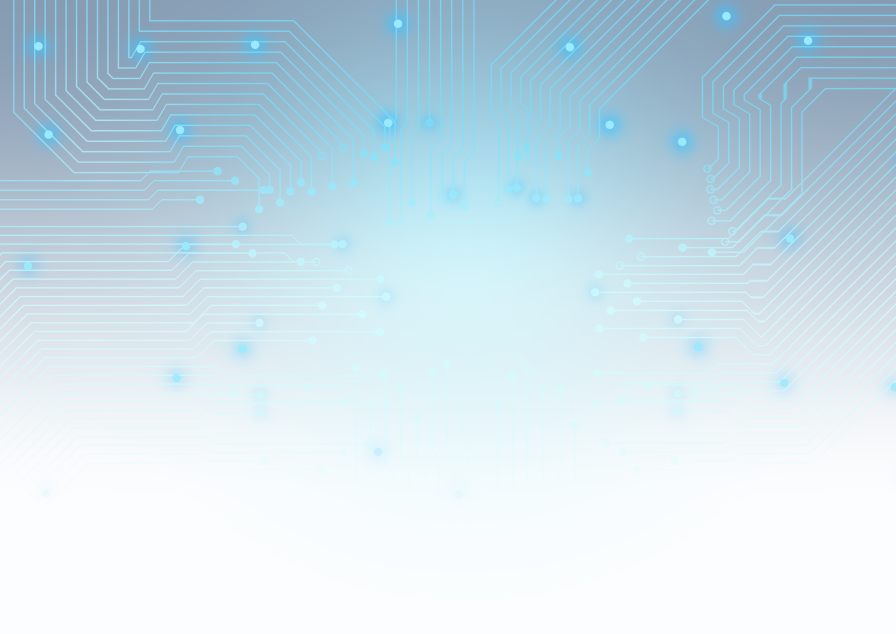
This background is drawn by a WebGL 1 fragment shader. Its source:

```glsl
precision highp float;
uniform vec2 u_resolution;

#define SLATE vec3(0.53, 0.61, 0.70)
#define PAPER vec3(0.99, 0.992, 0.997)
#define GLOW_HIGH vec3(0.64, 0.89, 0.96)
#define GLOW_LOW vec3(0.85, 0.97, 0.99)
#define TRACE_HIGH vec3(0.46, 0.87, 0.98)
#define TRACE_LOW vec3(0.82, 0.99, 1.0)
#define SPARK vec3(0.25, 0.77, 1.0)
#define GLOW_CENTER vec2(0.735, 0.61)
#define TRACE_HALF 0.0011
#define PAD_RADIUS 0.0066
#define BEND_PITCH 0.0165
#define SPARK_CELL 0.17

float hash(float n) {
  return fract(sin(n * 12.9898) * 43758.5);
}

// Antialiased coverage of a signed distance
float cover(float d) {
  return clamp(0.5 - d * u_resolution.y, 0.0, 1.0);
}

// Trace end: ring or disc in x, halo in y
vec2 pad(float d, float seed) {
  float shape = seed < 0.25 ? abs(d - 0.0055) - TRACE_HALF : d - PAD_RADIUS;
  return vec2(cover(shape), step(0.75, seed) * exp(-d * d * 4000.0));
}

// Parallel traces running along q.x, with an edge ramp, a jog and an end pad
vec2 bundle(vec2 q, float first, float pitch, float count,
            float ramp, float slope, float reach, float spread) {
  vec2 ink = vec2(0.0);
  float middle = first + 0.5 * pitch * count;
  for (int i = 0; i < 32; i++) {
    float n = float(i);
    if (n >= count) break;
    float base = first + pitch * n;
    float seed = hash(n + first * 37.0);
    float turn = hash(floor(n / 4.0) + first * 11.0 + 3.0);
    float side = turn > 0.5 ? 1.0 : -1.0;
    float rise = 0.01 + 0.018 * fract(turn * 7.0);
    float start = reach * (0.45 + 0.2 * turn) - side * 0.41 * (base - first);
    float knee = ramp - slope * 0.41 * (base - middle);
    if (ramp <= 0.0) knee = 0.0;
    float end = reach - spread * seed * seed;
    float path = base + side * clamp(q.x - start, 0.0, rise)
               - slope * max(knee - q.x, 0.0);
    float slant = q.x < knee ? 0.71 : 1.0;
    float d = max(abs(q.y - path) * slant - TRACE_HALF, q.x - end);
    vec2 tip = vec2(end, base + side * clamp(end - start, 0.0, rise));
    ink = max(ink, vec2(cover(d), 0.0));
    ink = max(ink, pad(distance(q, tip), fract(seed * 17.0)));
  }
  return ink;
}

float octagon(vec2 d) {
  return max(max(d.x, d.y), (d.x + d.y) * 0.7071);
}

// Nested traces that turn twice through chamfered corners
vec2 doubleBend(vec2 q, float corner, float low, float high, float reach) {
  q.y += clamp(q.x - 0.17 - 0.41 * q.y, 0.0, 0.025);
  float level = q.x < 0.5 * (corner + 0.35)
    ? 0.11 + octagon(vec2(corner - q.x, q.y - 0.11))
    : 0.331 - octagon(vec2(q.x - 0.35, 0.331 - q.y));
  if (level < low || level > high) return vec2(0.0);
  float n = floor(level / BEND_PITCH);
  float seed = hash(n + corner * 29.0);
  float lane = (n + 0.5) * BEND_PITCH;
  float offset = 0.331 - lane;
  float end = 0.331 - 0.4 * offset + reach * seed;
  float d = abs(level - lane) - TRACE_HALF;
  if (q.x > 0.35) d = max(d, q.y - end);
  vec2 tip = vec2(0.35 + offset, end);
  vec2 ink = max(vec2(cover(d), 0.0), pad(distance(q, tip), seed * 0.7));
  return ink * step(0.1, hash(n + 5.0));
}

// Bright nodes scattered on a jittered grid, clear of the center
vec2 sparks(vec2 p) {
  vec2 cell = floor(p / SPARK_CELL);
  float seed = dot(cell, vec2(7.13, 31.7)) + 2.0;
  vec2 jitter = vec2(hash(seed), hash(seed + 9.0)) - 0.5;
  vec2 node = (cell + 0.5 + 0.5 * jitter) * SPARK_CELL;
  float d = distance(p, node);
  float present = step(0.42, hash(seed + 4.0))
                * step(0.23, distance(node, GLOW_CENTER));
  return present * vec2(cover(d - PAD_RADIUS), exp(-d * d * 2600.0));
}

void main() {
  vec2 p = gl_FragCoord.xy / u_resolution.y;
  float width = u_resolution.x / u_resolution.y;
  float depth = 1.0 - p.y;
  float lower = 1.0 - smoothstep(0.5, 0.85, p.y);

  // Backdrop and central glow
  vec3 color = mix(PAPER, SLATE, smoothstep(0.2, 1.0, p.y));
  vec2 spread = (p - GLOW_CENTER) / vec2(0.36, 0.33);
  color = mix(color, mix(GLOW_HIGH, GLOW_LOW, lower), 0.95 * exp(-dot(spread, spread)));

  // Side bundles
  vec2 left = p;
  vec2 right = vec2(width - p.x, p.y);
  vec2 ink = bundle(left, 0.27, 0.0138, 28.0, 0.06, 1.0, 0.61, 0.26);
  ink = max(ink, bundle(left, 0.67, 0.015, 4.0, 0.0, 1.0, 0.42, 0.2));
  ink = max(ink, bundle(right, 0.27, 0.0142, 24.0, 0.2, -1.0, 0.475, 0.17));

  // Top and bottom bundles
  vec2 down = vec2(depth, p.x);
  ink = max(ink, bundle(down, 0.625, 0.0175, 8.0, 0.0, 1.0, 0.35, 0.16));
  ink = max(ink, bundle(down, 0.775, 0.0155, 12.0, 0.14, -1.0, 0.32, 0.09));
  ink = max(ink, bundle(p.yx, 0.575, 0.0235, 14.0, 0.0, 1.0, 0.43, 0.12));

  // Corner bundles
  ink = max(ink, doubleBend(vec2(p.x, depth), 0.184, 0.05, 0.28, 0.065));
  ink = max(ink, doubleBend(vec2(depth + 0.11, right.x), 0.313, 0.165, 0.31, 0.1));

  // Light on the traces, fading toward the bottom
  float fade = smoothstep(0.15, 0.5, p.y);
  vec2 streak = (p - vec2(0.16, 0.79)) / vec2(0.12, 0.16);
  vec3 trace = mix(TRACE_HIGH, TRACE_LOW, max(lower, 0.7 * exp(-dot(streak, streak))));
  vec2 node = sparks(p);
  color = mix(color, SPARK, 0.65 * max(node.y, 0.6 * ink.y) * fade * (1.0 - 0.6 * lower));
  color = mix(color, trace, 0.78 * ink.x * fade);
  color = mix(color, mix(TRACE_HIGH, TRACE_LOW, 0.4), node.x * fade);
  gl_FragColor = vec4(color, 1.0);
}
```
